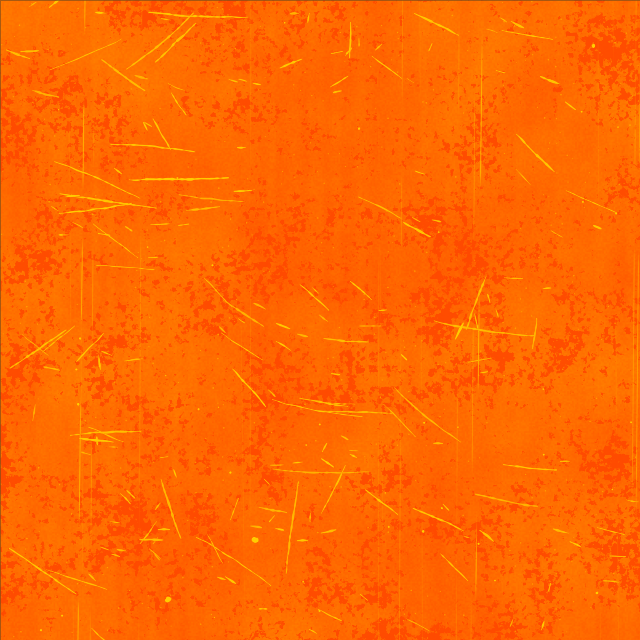
This texture is drawn by a Shadertoy shader. Its source:

```glsl
// Scratched orange paint with red worn patches, faint vertical streaks and yellow scratches.

vec2 hash2(vec2 p) {
    vec3 q = fract(p.xyx * vec3(0.1031, 0.1030, 0.0973));
    q += dot(q, q.yzx + 33.33);
    return fract((q.xx + q.yz) * q.zy);
}

float noise(vec2 p) {
    vec2 cell = floor(p), f = fract(p);
    f = f * f * (3.0 - 2.0 * f);
    float low = mix(hash2(cell).x, hash2(cell + vec2(1, 0)).x, f.x);
    float high = mix(hash2(cell + vec2(0, 1)).x, hash2(cell + vec2(1, 1)).x, f.x);
    return mix(low, high, f.y);
}

float fbm(vec2 p, int octaves) {
    float sum = 0.0, weight = 0.5, total = 0.0;
    for (int i = 0; i < octaves; i++) {
        sum += weight * noise(p);
        total += weight;
        weight *= 0.6;
        p = mat2(1.6, 1.2, -1.2, 1.6) * p + 17.3;
    }
    return sum / total;
}

// Coverage of a shape from its signed distance
float fill(float dist, float pixel) {
    return 1.0 - smoothstep(-0.6 * pixel, 0.6 * pixel, dist);
}

// Tapered, nearly straight strokes in loose groups of three
float scratches(vec2 uv, float pixel) {
    float cover = 0.0;
    for (int i = 0; i < 210; i++) {
        float id = float(i), group = floor(id / 3.0);
        vec2 place = hash2(vec2(group, 3.7)), turn = hash2(vec2(group, 19.1));
        vec2 jitter = hash2(vec2(id, 41.3)) - 0.5;
        vec2 size = hash2(vec2(id, 67.9)), look = hash2(vec2(id, 88.2));

        float angle = turn.x < 0.68 ? 0.08 - 0.95 * turn.y : 0.5 + 1.6 * turn.y;
        angle += 0.4 * jitter.x;
        vec2 d = uv - place - 0.16 * jitter;
        float c = cos(angle), s = sin(angle);
        d = vec2(c * d.x + s * d.y, c * d.y - s * d.x);

        float halfLength = 0.006 + 0.075 * pow(size.x, 3.5);
        if (abs(d.x) > halfLength + 0.01 || abs(d.y) > 0.03) continue;
        d.y += (look.x - 0.5) * 1.6 * d.x * d.x + 0.0015 * (noise(vec2(d.x * 60.0, id)) - 0.5);
        float along = clamp(d.x / halfLength, -1.0, 1.0);
        float width = (0.0006 + 0.001 * size.y) * (1.0 - 0.5 * along * along);
        width *= 0.5 + 1.0 * noise(vec2(d.x * 200.0, id + 5.0));
        float dist = length(vec2(max(abs(d.x) - halfLength, 0.0), d.y)) - width;
        cover = max(cover, fill(dist, pixel) * (0.65 + 0.35 * sqrt(look.y)));
    }
    return cover;
}

// Long hairlines, broken along their height
float hairlines(vec2 uv, float pixel) {
    float cover = 0.0;
    for (int i = 0; i < 18; i++) {
        vec2 h = hash2(vec2(float(i), 131.7));
        float x = h.x + 0.025 * (h.y - 0.5) * uv.y;
        float strength = 0.1 + 0.75 * pow(h.y, 5.0);
        float gaps = smoothstep(0.4, 0.7, noise(vec2(h.x * 90.0, uv.y * 9.0)));
        cover = max(cover, fill(abs(uv.x - x) - 0.0008, pixel) * strength * gaps);
    }
    return cover;
}

// Round chips, at most one in each grid cell
float chips(vec2 uv, float cells, float chance, float radius, float pixel) {
    vec2 cell = floor(uv * cells);
    vec2 h = hash2(cell + 211.0), pos = hash2(cell + 307.0);
    vec2 d = uv - (cell + 0.25 + 0.5 * pos) / cells;
    float rough = 0.5 * radius * (noise(uv * 260.0) - 0.5);
    return step(h.x, chance) * fill(length(d) + rough - radius * (0.5 + 0.5 * h.y), pixel);
}

void mainImage(out vec4 fragColor, in vec2 fragCoord) {
    vec2 uv = fragCoord / iResolution.y;
    float pixel = 1.0 / iResolution.y;

    // Cloudy paint with brushed columns and fine grain
    float green = 0.424 + 0.16 * (fbm(uv * 7.0 + 4.0, 5) - 0.5);
    green += 0.03 * (noise(uv * vec2(80.0, 1.5)) - 0.5);
    green += 0.05 * (noise(uv * 400.0) - 0.5);
    vec3 color = vec3(1.0, green, 0.0);

    // Worn patches, stretched into columns and rows, crumbling into speckles
    float wear = 0.45 * fbm(uv * 12.0 + 31.0, 4);
    wear += 0.13 * noise(uv * vec2(28.0, 6.0) + 9.0);
    wear += 0.13 * noise(uv * vec2(6.0, 24.0) + 57.0);
    wear += 0.62 * (fbm(uv * 150.0, 3) - 0.5);
    color = mix(color, vec3(1.0, 0.275, 0.0), 0.85 * smoothstep(0.425, 0.515, wear));

    // Bare yellow marks
    float marks = max(scratches(uv, pixel), hairlines(uv, pixel));
    marks = max(marks, chips(uv, 9.0, 0.06, 0.005, pixel));
    marks = max(marks, chips(uv, 37.0, 0.03, 0.0018, pixel));
    marks = max(marks, 0.5 * chips(uv, 110.0, 0.04, 0.0011, pixel));
    color = mix(color, vec3(1.0, 0.8, 0.0), marks);

    // Thin dark rim along the left and top
    float rim = min(uv.x, 1.0 - uv.y);
    color = mix(color, vec3(0.5, 0.3, 0.1), fill(rim - 0.001, pixel));

    fragColor = vec4(color, 1.0);
}
```
